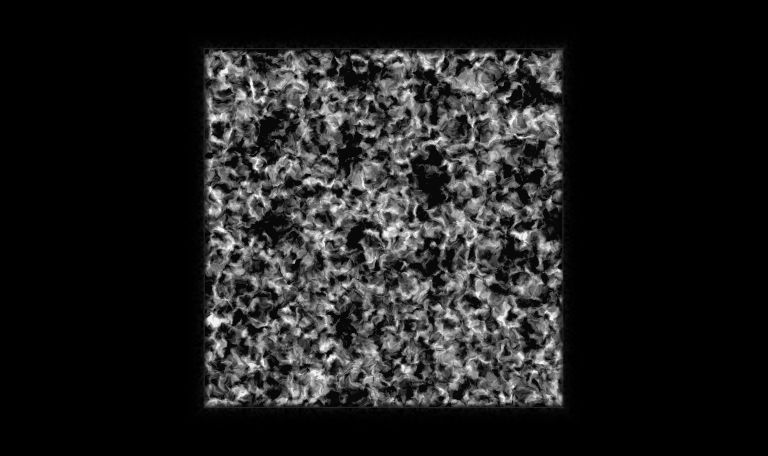
Reproduce this texture map procedurally as a Shadertoy shader.

```glsl
// Square greyscale height map of crusty rings, filigree and dark hollows on black.

vec2 hash2(vec2 p) {
    vec3 h = fract(p.xyx * vec3(0.1031, 0.1030, 0.0973));
    h += dot(h, h.yzx + 33.33);
    return fract((h.xx + h.yz) * h.zy);
}

float noise(vec2 p) {
    vec2 i = floor(p), f = fract(p);
    f = f * f * (3.0 - 2.0 * f);
    return mix(mix(hash2(i).x, hash2(i + vec2(1, 0)).x, f.x),
               mix(hash2(i + vec2(0, 1)).x, hash2(i + vec2(1, 1)).x, f.x), f.y);
}

float fbm(vec2 p) {
    float sum = 0.0, amp = 0.55;
    for (int i = 0; i < 3; i++) {
        sum += amp * noise(p);
        p = mat2(1.6, 1.2, -1.2, 1.6) * p + 17.3;
        amp *= 0.52;
    }
    return sum;
}

vec2 warp(vec2 p) {
    return vec2(fbm(p), fbm(p + 41.7)) - 0.5;
}

// Broken rims scattered over a jittered grid
float rings(vec2 p) {
    float cell = 0.082, glow = 0.0;
    vec2 home = floor(p / cell);
    for (int y = -1; y <= 1; y++)
    for (int x = -1; x <= 1; x++) {
        vec2 id = home + vec2(x, y);
        vec2 rnd = hash2(id + 63.0);
        vec2 away = p - (id + 0.25 + 0.5 * rnd) * cell;
        away.x *= 1.2;
        float radius = mix(0.014, 0.031, hash2(id + 91.0).x);
        float rim = (length(away) - radius) / 0.0055;
        glow = max(glow, exp(-rim * rim) * (0.55 + 0.45 * rnd.y));
    }
    return glow;
}

// Dark pits in four columns, each column shifted in height
float hollows(vec2 p) {
    float pitch = 0.187;
    float column = clamp(round((p.x + 0.262) / pitch), 0.0, 3.0);
    float shift = 0.155 + 0.045 * cos(1.3 * column);
    float row = round((p.y - shift) / pitch);
    vec2 away = p - vec2(column * pitch - 0.262, shift + row * pitch);
    float size = 0.032 + 0.02 * hash2(vec2(column, row) + 25.0).x;
    float depth = smoothstep(size * 1.5, size * 0.35, length(away));
    return depth * (column == 2.0 && row < -1.0 ? 0.1 : 1.0);
}

float segment(vec2 p, vec2 a, vec2 b) {
    vec2 ab = b - a;
    return length(p - a - ab * clamp(dot(p - a, ab) / dot(ab, ab), 0.0, 1.0));
}

void mainImage(out vec4 fragColor, in vec2 fragCoord) {
    vec2 p = (fragCoord - 0.5 * iResolution.xy) / iResolution.y;
    vec2 q = p + 0.026 * warp(p * 24.0 + 9.0) + 0.014 * warp(p * 75.0 + 50.0);

    // Crust: warped ridges, rims and fine grain
    float ridge = 1.0 - abs(2.0 * noise(q * 36.0 + 80.0) - 1.0);
    float grain = fbm(q * 82.0 + 130.0) - 0.5;
    float tone = 0.07 + 0.38 * ridge + 0.34 * rings(q) + 1.35 * grain;
    tone += 0.25 * (noise(p * 13.0 + 30.0) - 0.5);

    // Pits, with a pale diagonal vein and a dark one
    tone -= 0.3 * hollows(q);
    float vein = segment(q, vec2(-0.03, 0.08), vec2(0.13, -0.10));
    float crack = segment(q, vec2(-0.27, 0.18), vec2(-0.17, 0.05));
    tone += 0.16 * smoothstep(0.025, 0.0, vein);
    tone -= 0.2 * smoothstep(0.03, 0.0, crack);
    tone = clamp(tone, 0.03, 0.95);

    // Square plate with a dim border and faint dust outside
    vec2 side = abs(p + vec2(0.001, 0.0)) - 0.394;
    float edge = max(side.x, side.y);
    float ragged = edge + 0.008 * (noise(p * 70.0 + 60.0) - 0.5);
    tone *= mix(0.3, 1.0, smoothstep(0.0, 0.014, -ragged));
    tone = max(tone, 0.2 * exp(-pow(edge / 0.002, 2.0)));
    float plate = smoothstep(0.002, -0.002, edge);
    float dust = 0.11 * noise(p * 190.0 + 200.0) * exp(-max(edge, 0.0) / 0.011);

    fragColor = vec4(vec3(mix(dust, tone, plate)), 1.0);
}
```
